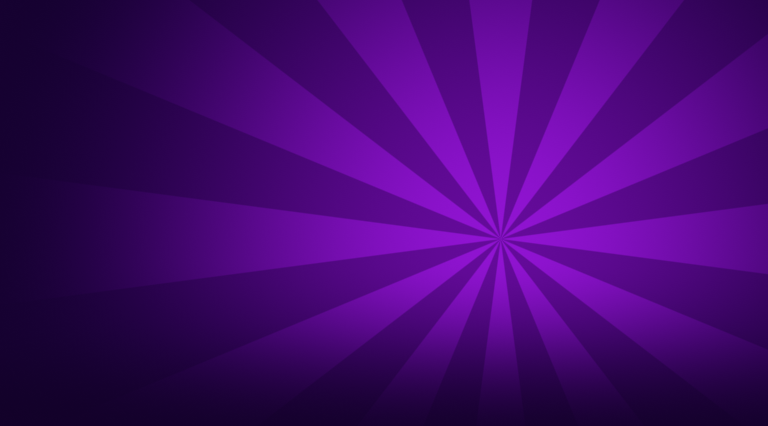
Reproduce this background procedurally as a Shadertoy shader.

```glsl
// Violet sunburst: twelve rays around an off-centre glow, fading into deep indigo.

const vec3 DEEP_INDIGO = vec3(0.085, 0.005, 0.190);
const vec3 BRIGHT_VIOLET = vec3(0.580, 0.080, 0.840);
const float RAY_COUNT = 12.0;

float hash(vec2 p) {
    return fract(sin(dot(p, vec2(127.1, 311.7))) * 43758.5453);
}

// Coverage of equal wedges around the origin; softness is an edge width.
float rayMask(vec2 p, float count, float softness) {
    float angle = atan(p.y, p.x + 1e-6);
    float edgeDistance = cos(angle * count) * length(p) / count;
    return smoothstep(-softness, softness, edgeDistance);
}

// Round glow that eases to nothing at the given radius.
float radialGlow(vec2 p, float radius) {
    return 1.0 - smoothstep(0.0, radius, length(p));
}

// Colour ramp; green rises later than red and blue.
vec3 violetRamp(float level) {
    vec3 amount = pow(vec3(clamp(level, 0.0, 1.0)), vec3(1.0, 1.5, 0.95));
    return mix(DEEP_INDIGO, BRIGHT_VIOLET, amount);
}

void mainImage(out vec4 fragColor, in vec2 fragCoord) {
    // Canvas heights as the unit, measured from the hub of the rays
    vec2 uv = fragCoord / iResolution.xy;
    float aspect = iResolution.x / iResolution.y;
    vec2 p = (uv - vec2(0.652, 0.439)) * vec2(aspect, 1.0);

    // Rays lit by the central glow
    float rays = rayMask(p, RAY_COUNT, 1.0 / iResolution.y);
    float level = mix(0.62, 0.97, rays) * radialGlow(p, 1.25);

    // Shade rising from the bottom edge
    level *= smoothstep(-0.08, 0.40, uv.y);
    vec3 color = violetRamp(level);
    color *= mix(0.85, 1.0, smoothstep(0.0, 0.25, uv.y));

    // Fine grain against banding
    color += (hash(fragCoord) - 0.5) / 255.0;
    fragColor = vec4(color, 1.0);
}
```
